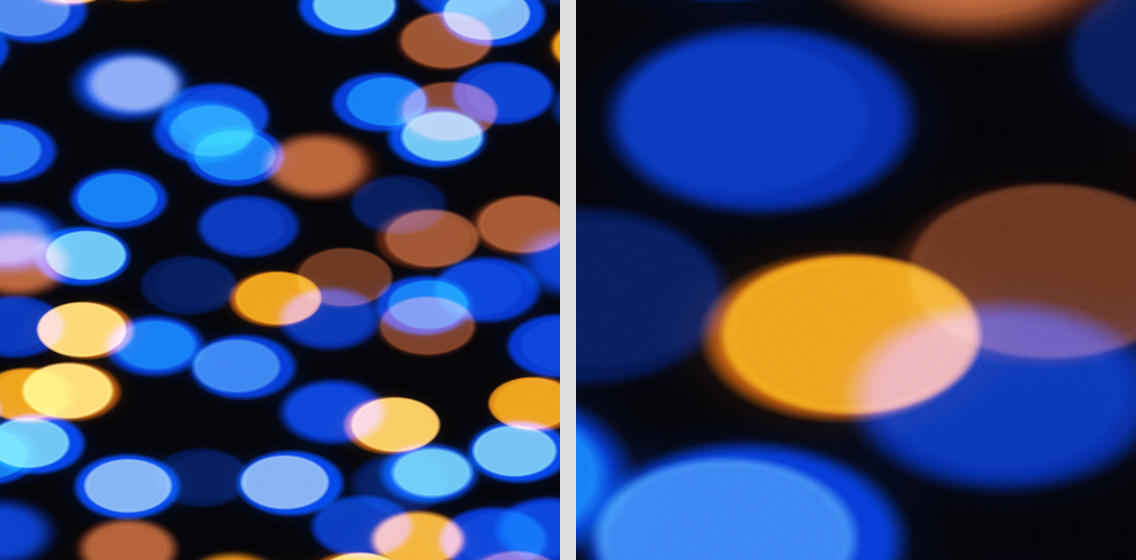
Left, the full canvas; right, a detail of the centre.
Write a WebGL 1 fragment shader that draws this background.

```glsl
precision highp float;

uniform vec2 u_resolution;

#define GRID vec2(7.0, 9.0)
#define DISC_RADIUS vec2(0.080, 0.049)
#define JITTER 0.84
#define STAGGER 0.25
#define WARM_SHARE 0.34
#define PALE_SHARE 0.16
#define AZURE_SHARE 0.18
#define GLOW 0.13
#define RING_CONTRAST 0.016
#define NIGHT vec3(0.018, 0.018, 0.035)

float hash(vec2 p) {
  return fract(sin(dot(p, vec2(127.1, 311.7))) * 43758.5453);
}

vec3 screenBlend(vec3 below, vec3 light) {
  return 1.0 - (1.0 - below) * (1.0 - clamp(light, 0.0, 1.0));
}

// Filled unit disc whose edge is spread over the given blur
float softDisc(float r, float blur) {
  return 1.0 - smoothstep(1.0 - blur, 1.0 + blur, r);
}

// Faint lens rings and a brighter outline inside a disc
float lensRings(float r) {
  float outline = exp(-pow((r - 0.92) / 0.03, 2.0));
  return 1.0 + RING_CONTRAST * (sin(r * 50.0) * r + 3.0 * outline);
}

// Adds the disc belonging to one grid cell
vec3 addDisc(vec3 color, vec2 p, vec2 cell) {
  float height = cell.y / GRID.y;
  if (hash(cell + 3.7) > mix(0.80, 0.58, height)) return color;

  vec2 jitter = vec2(hash(cell + 11.3), hash(cell + 27.9)) - 0.5;
  float shift = STAGGER * (2.0 * mod(cell.y, 2.0) - 1.0);
  vec2 center = (cell + 0.5 + JITTER * jitter + vec2(shift, 0.0)) / GRID;

  float kind = hash(cell + 41.2);
  float tint = hash(cell + 58.6);
  float focus = hash(cell + 73.1);
  float level = 1.0;
  float rimScale = 1.13;
  float coreScale = 0.94;
  vec3 rim;
  vec3 core;

  // Choose the lamp colours
  float warm = WARM_SHARE * mix(0.9, 1.15, height);
  if (kind < warm) {
    rimScale = 1.04;
    coreScale = 1.0;
    if (tint < 0.60) {
      float cream = smoothstep(0.25, 0.50, tint);
      rim = vec3(0.70, 0.33, 0.02);
      core = mix(vec3(0.78, 0.46, 0.06), vec3(0.97, 0.80, 0.46), cream);
    } else {
      rim = vec3(0.36, 0.13, 0.04);
      core = vec3(0.52, 0.28, 0.16);
      level = mix(0.5, 1.1, focus);
    }
  } else if (kind < warm + PALE_SHARE) {
    rim = vec3(0.01, 0.27, 0.92);
    core = mix(vec3(0.42, 0.70, 0.55), vec3(0.57, 0.54, 0.45), tint * tint);
  } else if (kind < warm + PALE_SHARE + AZURE_SHARE) {
    rim = vec3(0.01, 0.23, 0.84);
    core = mix(vec3(0.06, 0.34, 0.75), vec3(0.36, 0.42, 0.60), tint * tint);
  } else {
    rim = vec3(0.01, 0.19, 0.74);
    core = vec3(0.02, 0.06, 0.18);
    level = mix(0.4, 1.1, smoothstep(0.0, 0.6, tint));
  }

  // Shape: a wide rim with a slightly displaced core
  vec2 q = (p - center) / (DISC_RADIUS * mix(0.94, 1.06, tint));
  float side = hash(cell + 89.4) - 0.5;
  float blur = mix(0.035, 0.09, focus) + 0.22 * smoothstep(0.78, 1.0, focus);
  float rimRadius = length(q - vec2(side * 0.26, 0.0)) / rimScale;
  float coreRadius = length(q + vec2(side * 0.10, -0.03)) / coreScale;

  float rimMask = softDisc(rimRadius, blur + 0.06);
  float coreMask = softDisc(coreRadius, blur);
  float glow = GLOW * (1.0 - smoothstep(0.8, 1.45, rimRadius));
  color = screenBlend(color, rim * level * max(rimMask, glow));
  return screenBlend(color, core * level * coreMask * lensRings(coreRadius));
}

void main() {
  vec2 p = gl_FragCoord.xy / u_resolution;
  vec2 home = floor(p * GRID);
  vec3 color = NIGHT;

  // Gather all discs that can reach this point
  for (int j = -1; j <= 1; j++) {
    for (int i = -2; i <= 2; i++) {
      color = addDisc(color, p, home + vec2(float(i), float(j)));
    }
  }

  // Fine film grain
  color += 0.008 * (hash(floor(p * 512.0)) - 0.5);
  gl_FragColor = vec4(clamp(color, 0.0, 1.0), 1.0);
}
```
